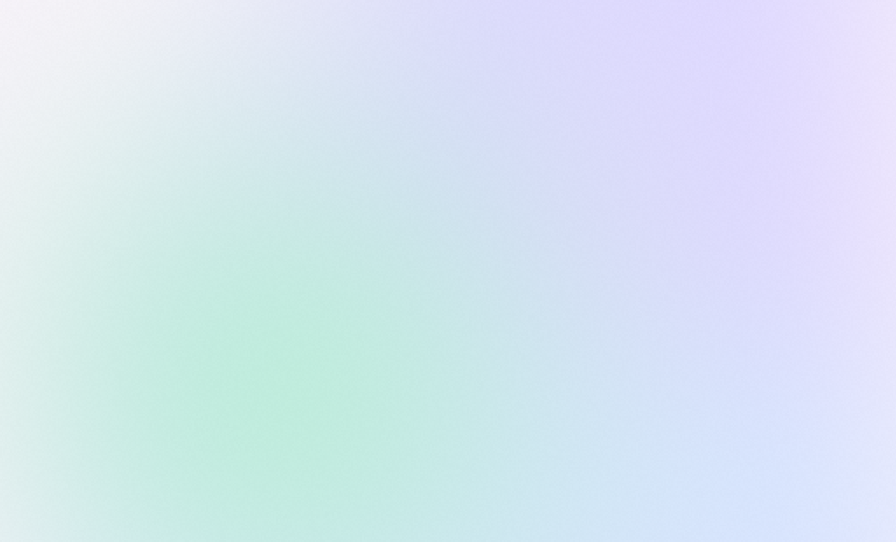
A Shadertoy shader for this background:

```glsl
// Soft pastel mesh gradient: mint glow, lavender-to-blue veil, pale blush corner, fine grain.

#define BLUSH    vec3(0.980, 0.950, 0.980)
#define LAVENDER vec3(0.876, 0.850, 1.000)
#define SKY      vec3(0.850, 0.892, 1.000)
#define MINT     vec3(0.752, 0.925, 0.867)
#define MINT_CENTER vec2(0.31, 0.28)
#define MINT_RADIUS vec2(0.34, 0.55)
#define VEIL_SLANT  0.20
#define GRAIN_CELLS 310.0
#define GRAIN_AMOUNT 0.010

float hash(vec2 p) {
    vec3 q = fract(vec3(p.xyx) * 0.1031);
    q += dot(q, q.yzx + 33.33);
    return fract((q.x + q.y) * q.z);
}

// Elliptical Gaussian falloff, 1 at the center.
float glow(vec2 p, vec2 center, vec2 radius) {
    vec2 d = (p - center) / radius;
    return exp(-dot(d, d));
}

// Slanted band that fades out toward the left and right edges.
float veilCoverage(vec2 p) {
    float depth = 1.0 - p.y;
    float left = smoothstep(0.08, 0.60, p.x + VEIL_SLANT * depth);
    float right = 1.0 - smoothstep(0.78, 1.22, p.x - 0.05 * depth);
    return left * right;
}

void mainImage(out vec4 fragColor, in vec2 fragCoord) {
    vec2 uv = fragCoord / iResolution.xy;

    // Lavender above, sky blue below, over the blush ground
    vec3 veil = mix(SKY, LAVENDER, smoothstep(0.05, 0.65, uv.y));
    vec3 color = mix(BLUSH, veil, veilCoverage(uv));

    // Mint glow at lower left
    color = mix(color, MINT, glow(uv, MINT_CENTER, MINT_RADIUS));

    // Fine paper grain
    vec2 cell = floor(fragCoord / iResolution.y * GRAIN_CELLS);
    color += (hash(cell) - 0.5) * GRAIN_AMOUNT;

    fragColor = vec4(clamp(color, 0.0, 1.0), 1.0);
}
```
